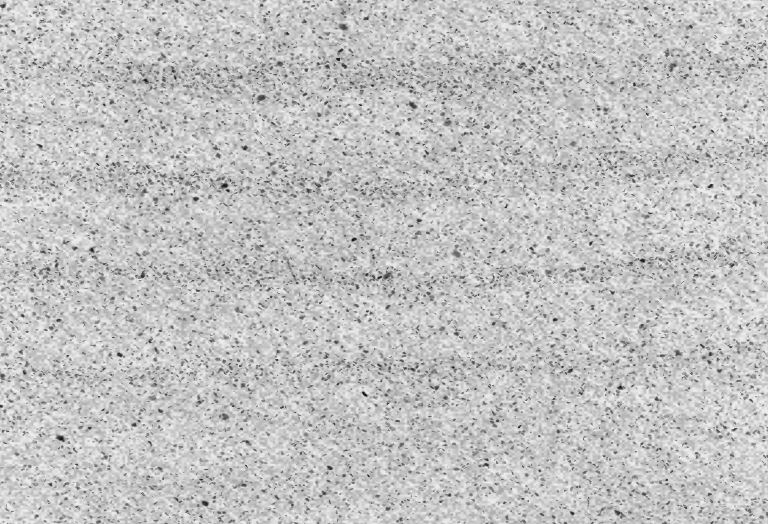
A WebGL 1 fragment shader for this texture:

```glsl
precision highp float;
// Pale, pitted stone slab with fine grain, slanted scratches and wavy dark bands.

uniform vec2 u_resolution;

#define BASE_TONE 0.803
#define GRAIN_CONTRAST 0.23
#define SCRATCH_CONTRAST 0.10
#define CLOUD_CONTRAST 0.05
#define FINE_PIT_DENSITY 0.27
#define BAND_PIT_DENSITY 0.50
#define FINE_PIT_DEPTH 0.40
#define MEDIUM_PIT_DEPTH 0.56
#define LARGE_PIT_DEPTH 0.66
#define BAND_SHADE 0.035
#define CRACK_DEPTH 0.17

float hash(vec2 p) {
  vec3 q = fract(vec3(p.xyx) * 0.1031);
  q += dot(q, q.yzx + 33.33);
  return fract((q.x + q.y) * q.z);
}

float noise(vec2 p) {
  vec2 cell = floor(p);
  vec2 f = fract(p);
  f = f * f * (3.0 - 2.0 * f);
  float low = mix(hash(cell), hash(cell + vec2(1.0, 0.0)), f.x);
  float high = mix(hash(cell + vec2(0.0, 1.0)), hash(cell + 1.0), f.x);
  return mix(low, high, f.y);
}

// Darkest of the scattered, slightly flattened pits that cover p.
float pits(vec2 p, float cells, float density, float radius, float seed) {
  float pixel = cells / u_resolution.y;
  vec2 q = p * cells;
  vec2 home = floor(q);
  float depth = 0.0;
  for (int j = -1; j <= 1; j++) {
    for (int i = -1; i <= 1; i++) {
      vec2 cell = home + vec2(float(i), float(j));
      vec2 id = cell + seed;
      vec2 center = cell + vec2(hash(id + 11.3), hash(id + 47.9));
      float chance = hash(id + 83.1);
      float size = radius * mix(0.7, 1.4, chance * chance);
      float strength = mix(0.25, 1.0, hash(id + 129.7));
      float slant = mix(-0.5, 0.4, hash(id + 171.3));
      vec2 d = q - center;
      d.y = (d.y - slant * d.x) * 1.35;
      float soft = max(0.55 * size, 0.6 * pixel);
      float cover = 1.0 - smoothstep(size - soft, size + soft, length(d));
      depth = max(depth, cover * strength * step(hash(id), density));
    }
  }
  return depth;
}

// Sagging layers made of thin streaks, broken up along their length.
float bands(vec2 p, float u) {
  float sag = 0.2 * (u - 0.4) * (u - 0.4);
  float y = p.y - sag + 0.05 * (noise(p * vec2(2.2, 3.0) + 5.0) - 0.5);
  float total = 0.0;
  for (int i = 0; i < 4; i++) {
    float k = float(i);
    float offset = (y - 0.835 + 0.185 * k) / mix(0.018, 0.036, hash(vec2(k, 3.0)));
    float presence = mix(0.4, 1.2, noise(vec2(p.x * 2.5, k * 7.0)));
    total += presence * exp(-offset * offset);
  }
  float streaks = noise(vec2(p.x * 3.5, y * 48.0) + 20.0);
  return clamp(total * mix(0.45, 1.35, streaks) + 0.45 * (streaks - 0.4), 0.0, 1.0);
}

// Faint, upright and jagged hairline cracks.
float cracks(vec2 p) {
  float line = 0.0;
  for (int i = 0; i < 3; i++) {
    float k = float(i);
    float wander = 0.05 * noise(vec2(p.y * 14.0, k * 9.3 + 0.5));
    wander += 0.012 * noise(vec2(p.y * 70.0, k * 5.7 + 40.5));
    float across = abs(p.x - 0.38 - 0.145 * k - wander);
    float along = abs(p.y - 0.47);
    float fade = 1.0 - smoothstep(0.03, 0.08, along);
    line = max(line, fade * (1.0 - smoothstep(0.0005, 0.0035, across)));
  }
  return line * smoothstep(0.3, 0.65, noise(p * 60.0));
}

void main() {
  vec2 p = gl_FragCoord.xy / u_resolution.y;
  float u = gl_FragCoord.x / u_resolution.x;
  float band = bands(p, u);

  // Surface: clouds, slanted scratches and fine grain
  vec2 slanted = vec2(dot(p, vec2(0.82, -0.57)), dot(p, vec2(0.57, 0.82)));
  float tone = BASE_TONE - BAND_SHADE * band;
  tone += CLOUD_CONTRAST * (noise(p * vec2(3.0, 13.0) + 60.0) - 0.5);
  tone += SCRATCH_CONTRAST * (noise(slanted * vec2(40.0, 165.0) + 90.0) - 0.5);
  tone += GRAIN_CONTRAST * (noise(p * vec2(195.0, 240.0)) - 0.5);
  tone += 0.03 * smoothstep(0.3, 0.55, abs(u - 0.5));

  // Pits with ragged outlines in three sizes
  vec2 ragged = p + 0.004 * (vec2(noise(p * 190.0 + 31.0), noise(p * 190.0 + 77.0)) - 0.5);
  float fineDensity = FINE_PIT_DENSITY + BAND_PIT_DENSITY * band;
  float fine = FINE_PIT_DEPTH * pits(ragged, 128.0, fineDensity, 0.36, 0.0);
  float medium = MEDIUM_PIT_DEPTH * pits(ragged, 58.0, 0.17 + 0.28 * band, 0.2, 200.0);
  float large = LARGE_PIT_DEPTH * pits(ragged, 13.0, 0.28, 0.075, 400.0);
  tone -= max(fine, max(medium, large));
  tone -= CRACK_DEPTH * cracks(p);

  gl_FragColor = vec4(vec3(clamp(tone, 0.08, 0.92)), 1.0);
}
```
